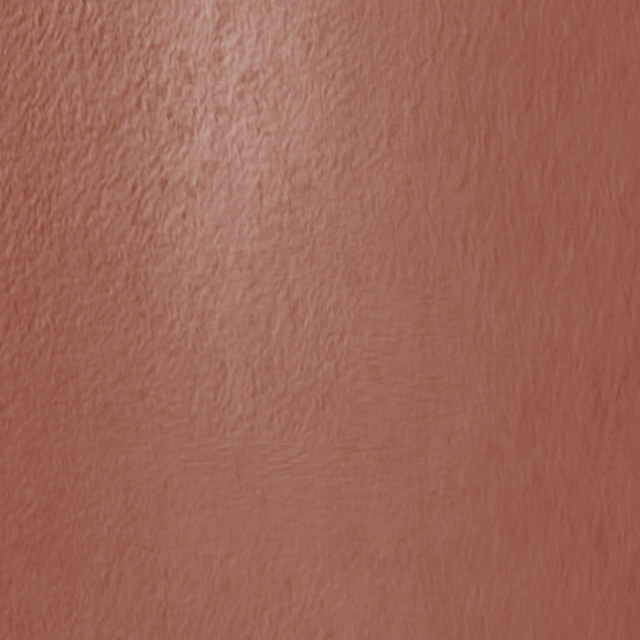
Reproduce this texture procedurally as a Shadertoy shader.

```glsl
const vec3 CLAY_DEEP = vec3(0.575, 0.337, 0.266);
const vec3 CLAY_SHINE = vec3(0.732, 0.578, 0.535);
const vec2 GLOSS_CENTRE = vec2(0.35, 0.90);
const vec2 GLOSS_SIZE = vec2(0.12, 0.25);
const float BAND_CENTRE = 0.38;
const float BAND_WIDTH = 0.33;
const vec2 PORE_FREQ = vec2(185.0, 105.0);
const vec2 HAIR_FREQ = vec2(195.0, 38.0);
const vec2 WRINKLE_FREQ = vec2(62.0, 165.0);
const vec2 LIGHT_STEP = vec2(-0.0012, 0.0012);
const float RELIEF_SOFT = 0.27;
const float RELIEF_STRONG = 0.66;
const float GRIT = 0.15;
const int SCRATCH_COUNT = 34;
const float SCRATCH_WIDTH = 0.0018;
const float SCRATCH_DEPTH = 0.28;

float hash(vec2 p) {
    return fract(sin(dot(p, vec2(127.1, 311.7))) * 43758.5453);
}

float noise(vec2 p) {
    vec2 i = floor(p), f = fract(p);
    f = f * f * (3.0 - 2.0 * f);
    return mix(mix(hash(i), hash(i + vec2(1, 0)), f.x),
               mix(hash(i + vec2(0, 1)), hash(i + vec2(1, 1)), f.x), f.y);
}

float fbm(vec2 p) {
    float sum = 0.0, amp = 0.5;
    for (int i = 0; i < 4; i++) {
        sum += amp * noise(p);
        p = mat2(1.6, 1.2, -1.2, 1.6) * p + 17.3;
        amp *= 0.5;
    }
    return sum;
}

float bell(float x) {
    return exp(-x * x);
}

// Two slanted layers of grain, so no lattice shows
float grain(vec2 p, vec2 freq) {
    vec2 leanLeft = vec2(p.x + 0.14 * p.y, p.y - 0.1 * p.x);
    vec2 leanRight = vec2(p.x - 0.2 * p.y, p.y + 0.16 * p.x);
    return noise(leanLeft * freq) + 0.9 * noise(leanRight * freq * 0.6 + 9.0);
}

// Surface height: pores, upright brush hairs and level wrinkles
float height(vec2 p, float hairy, float wrinkled) {
    float upright = mix(grain(p, PORE_FREQ), grain(p + 3.1, HAIR_FREQ), hairy);
    return mix(upright, grain(p + 5.7, WRINKLE_FREQ), wrinkled);
}

// Short, bowed, mostly upright marks
float scratches(vec2 p) {
    float mark = 0.0;
    for (int i = 0; i < SCRATCH_COUNT; i++) {
        vec2 seed = vec2(float(i), 4.7);
        vec2 centre = vec2(hash(seed), hash(seed + 11.0));
        float tilt = (hash(seed + 23.0) - 0.5) * 1.1;
        if (hash(seed + 37.0) > 0.82) tilt += 1.4;
        float halfLength = mix(0.006, 0.05, pow(hash(seed + 41.0), 2.0));
        vec2 d = p - centre;
        d = vec2(cos(tilt) * d.x - sin(tilt) * d.y, sin(tilt) * d.x + cos(tilt) * d.y);
        float along = d.y / halfLength;
        float bow = (hash(seed + 53.0) - 0.5) * 0.25 * halfLength * along * along;
        float fade = 1.0 - smoothstep(0.3, 1.0, abs(along));
        float worn = mix(0.3, 1.0, noise(p * 110.0));
        mark = max(mark, bell((d.x - bow) / SCRATCH_WIDTH) * fade * worn * mix(0.4, 1.0, hash(seed + 61.0)));
    }
    return mark;
}

void mainImage(out vec4 fragColor, in vec2 fragCoord) {
    vec2 p = fragCoord / iResolution.xy;
    vec2 bent = p + 0.012 * (vec2(noise(p * 9.0), noise(p * 9.0 + 40.0)) - 0.5)
                  + 0.006 * (vec2(noise(p * 41.0), noise(p * 41.0 + 80.0)) - 0.5);
    float cloud = fbm(p * vec2(6.0, 3.5) + 3.0) - 0.47;
    float streak = fbm(bent * vec2(44.0, 14.0) + 20.0) - 0.47;

    // Broad upright band of light with a hot spot near the top
    float band = bell((p.x - BAND_CENTRE - 0.06 * (1.0 - p.y)) / BAND_WIDTH);
    vec2 toGloss = (p - GLOSS_CENTRE) / GLOSS_SIZE;
    float gloss = exp(-dot(toGloss, toGloss));
    float tone = 0.05 + band * mix(0.25, 0.45, smoothstep(0.0, 0.7, p.y));
    tone += 0.30 * gloss * (1.0 + 1.5 * cloud + 1.2 * streak);
    tone += 0.09 * smoothstep(0.45, 1.0, p.y) * smoothstep(0.5, 0.0, p.x);
    tone += 0.14 * cloud + 0.16 * streak;

    // Grain lit from one side, strongest at the upper left
    float hairy = 0.75 * smoothstep(0.45, 0.75, p.x + 0.15 * cloud);
    float wrinkled = bell((p.x - 0.44) / 0.27) * bell((p.y - 0.38) / 0.22);
    wrinkled *= smoothstep(0.3, 0.6, noise(p * 8.0 + 5.0));
    float relief = height(bent + LIGHT_STEP, hairy, wrinkled)
                 - height(bent - LIGHT_STEP, hairy, wrinkled);
    float rough = smoothstep(0.1, 0.95, p.y) * smoothstep(1.1, 0.25, p.x);
    float patchy = 0.75 + 0.5 * noise(p * 16.0 + 12.0);
    tone -= relief * patchy * mix(RELIEF_SOFT, RELIEF_STRONG, rough);
    tone += GRIT * (0.6 + 0.6 * rough) * (noise(bent * vec2(290.0, 220.0)) - 0.5);

    // Matte pits where the gloss has worn away
    float pits = smoothstep(0.55, 0.70, fbm(bent * vec2(72.0, 34.0) + 70.0));
    float wornZone = bell((p.x - 0.30) / 0.16) * bell((p.y - 0.76) / 0.24);
    tone -= 0.24 * pits * (wornZone + 0.25);

    tone -= SCRATCH_DEPTH * scratches(bent);

    fragColor = vec4(mix(CLAY_DEEP, CLAY_SHINE, clamp(tone, -0.15, 1.15)), 1.0);
}
```
